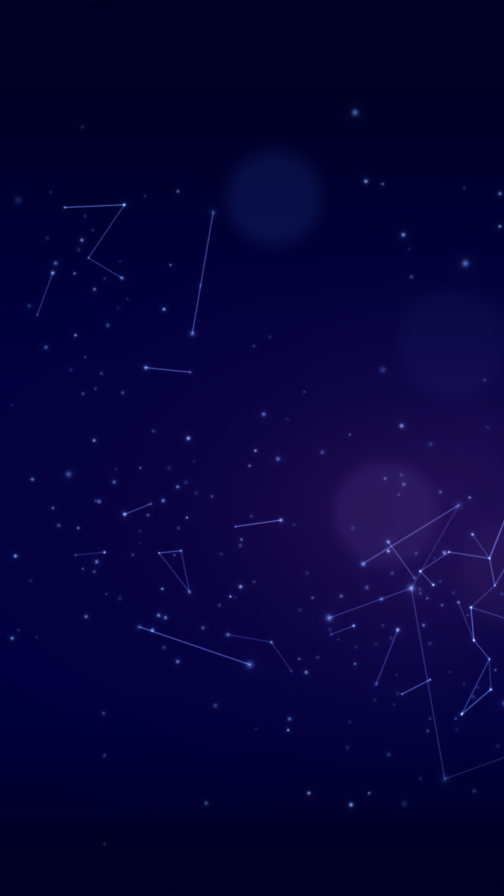
This background is drawn by a Shadertoy shader. Its source:

```glsl
// Deep indigo night sky with violet haze, soft light discs and linked star dust
#define DUST_CELL 0.018
#define LINK_CELL 0.034
#define BEACON_CELL 0.105
#define STAR_RADIUS 0.0016
#define LINE_WIDTH 0.0010
#define LINK_CHANCE 0.42
#define NIGHT_BLUE vec3(0.0, 0.0, 0.135)
#define MID_BLUE vec3(0.0, 0.0, 0.24)
#define HAZE_VIOLET vec3(0.085, 0.045, 0.065)
#define STAR_TINT vec3(0.56, 0.70, 0.80)
#define LINE_TINT vec3(0.34, 0.42, 0.56)

float hash(vec2 p) {
    vec3 q = fract(vec3(p.xyx) * 0.1031);
    q += dot(q, q.yzx + 33.33);
    return fract((q.x + q.y) * q.z);
}

float valueNoise(vec2 p) {
    vec2 i = floor(p), f = fract(p);
    f = f * f * (3.0 - 2.0 * f);
    return mix(mix(hash(i), hash(i + vec2(1, 0)), f.x),
               mix(hash(i + vec2(0, 1)), hash(i + vec2(1, 1)), f.x), f.y);
}

float blob(vec2 p, vec2 centre, vec2 size) {
    vec2 d = (p - centre) / size;
    return exp(-dot(d, d));
}

float segmentDistance(vec2 p, vec2 a, vec2 b) {
    vec2 ap = p - a, ab = b - a;
    return length(ap - ab * clamp(dot(ap, ab) / dot(ab, ab), 0.0, 1.0));
}

mat2 turn(float a) {
    return mat2(cos(a), sin(a), -sin(a), cos(a));
}

// How crowded the stars are at a place
float crowding(vec2 p) {
    float d = 0.65 * blob(p, vec2(0.11, 0.69), vec2(0.08, 0.10));
    d += 0.75 * blob(p, vec2(0.13, 0.42), vec2(0.14, 0.09));
    d += 0.80 * blob(p, vec2(0.46, 0.29), vec2(0.14, 0.13));
    d += 0.18 * blob(p, vec2(0.28, 0.40), vec2(0.40, 0.22));
    return d;
}

vec2 starPosition(vec2 cell, float seed) {
    return cell + 0.06 + 0.88 * vec2(hash(cell + seed), hash(cell.yx + seed + 71.7));
}

// One layer of stars; neighbouring stars may be joined by thin lines
vec3 starLayer(vec2 p, float size, float seed, float density, float base,
               float radius, float gain, float linkChance) {
    mat2 spin = turn(seed);
    vec2 q = spin * p / size + 50.0;
    vec2 home = floor(q);
    vec3 light = vec3(0.0);
    for (int y = -1; y <= 1; y++)
    for (int x = -1; x <= 1; x++) {
        vec2 cell = home + vec2(x, y);
        vec2 a = starPosition(cell, seed);
        vec2 place = (a - 50.0) * size * spin;
        float here = base + density * crowding(place);
        if (hash(cell + seed * 3.1 + 9.0) > here) continue;

        // Star
        float h = hash(cell + seed + 23.0);
        float r = radius * mix(0.75, 1.35, hash(cell + seed + 41.0));
        float d = length(q - a) * size;
        float glow = exp(-d * d / (r * r)) + 0.08 * exp(-d * d / (r * r * 9.0));
        vec3 tint = mix(STAR_TINT * vec3(0.65, 0.9, 1.0), STAR_TINT, h);
        light += tint * glow * gain * mix(0.22, 1.0, h * h);

        // Lines to the right, upper and diagonal neighbours
        for (int k = 0; k < 4; k++) {
            vec2 step2 = k < 3 ? vec2(k != 1, k > 0) : vec2(-1, 1);
            vec2 other = cell + step2;
            float pick = hash(cell * 1.7 + float(k) * 13.0 + seed);
            if (pick > linkChance) continue;
            vec2 b = starPosition(other, seed);
            vec2 otherPlace = (b - 50.0) * size * spin;
            float there = base + density * crowding(otherPlace);
            if (hash(other + seed * 3.1 + 9.0) > there) continue;
            float e = segmentDistance(q, a, b) * size / LINE_WIDTH;
            float strength = mix(0.20, 0.65, hash(other + cell.yx + seed));
            light += LINE_TINT * exp(-e * e) * strength;
        }
    }
    return light;
}

// Blurred disc of light
float lightDisc(vec2 p, vec2 centre, float radius, float blur) {
    return 1.0 - smoothstep(radius - blur, radius + blur, length(p - centre));
}

void mainImage(out vec4 fragColor, in vec2 fragCoord) {
    vec2 p = fragCoord / iResolution.y;

    // Sky gradient and haze
    float band = smoothstep(0.0, 0.24, p.y) * (1.0 - smoothstep(0.56, 1.0, p.y));
    vec3 col = mix(NIGHT_BLUE, MID_BLUE, band);
    float cloud = 0.85 + 0.3 * valueNoise(p * 9.0);
    col += vec3(0.04, 0.008, 0.01) * blob(p, vec2(0.34, 0.43), vec2(0.32, 0.20));
    col += HAZE_VIOLET * cloud * blob(p, vec2(0.49, 0.43), vec2(0.19, 0.17));

    // Soft discs
    col += vec3(0.03, 0.06, 0.09) * lightDisc(p, vec2(0.306, 0.779), 0.052, 0.016);
    col += vec3(0.05, 0.045, 0.05) * lightDisc(p, vec2(0.430, 0.427), 0.058, 0.012);
    col += vec3(0.02, 0.025, 0.03) * lightDisc(p, vec2(0.505, 0.616), 0.060, 0.015);
    col += vec3(0.04, 0.030, 0.03) * lightDisc(p, vec2(0.575, 0.360), 0.060, 0.020);

    // Dust, small webs and a few large beacons
    col += starLayer(p, DUST_CELL, 0.4, 0.38, 0.012, STAR_RADIUS, 0.75, 0.0);
    col += starLayer(p, LINK_CELL, 1.1, 0.70, 0.015, STAR_RADIUS * 1.1, 0.9, LINK_CHANCE);
    col += starLayer(p, BEACON_CELL, 2.3, 0.40, 0.20, STAR_RADIUS * 1.9, 0.85, LINK_CHANCE);
    fragColor = vec4(col, 1.0);
}
```
